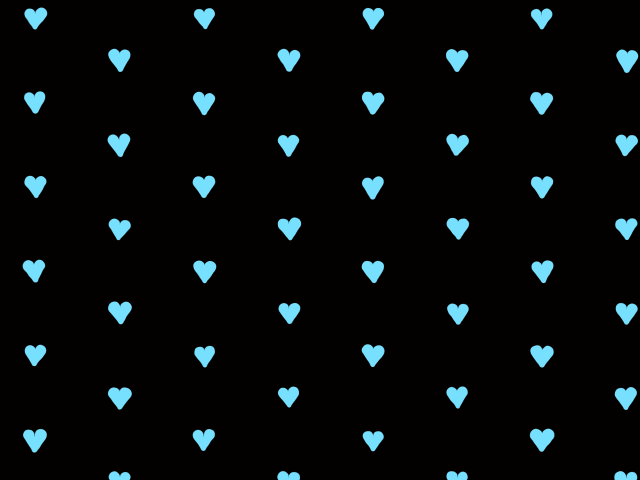
Give the GLSL for this pattern, as a WebGL 2 fragment shader.

```glsl
#version 300 es
precision highp float;

uniform vec2 u_resolution;
out vec4 fragColor;

vec2 hash2(vec2 p) {
    vec3 q = fract(vec3(p.xyx) * vec3(0.1031, 0.1030, 0.0973));
    q += dot(q, q.yzx + 33.33);
    return fract((q.xx + q.yz) * q.zy);
}

vec2 jitter(vec2 id, float seed) {
    return hash2(id + seed) * 2.0 - 1.0;
}

float gradientNoise(vec2 p) {
    vec2 i = floor(p), f = fract(p);
    vec2 u = f * f * f * (f * (f * 6.0 - 15.0) + 10.0);
    vec2 x = vec2(1.0, 0.0), y = vec2(0.0, 1.0);
    float bottom = mix(dot(jitter(i, 0.0), f), dot(jitter(i + x, 0.0), f - x), u.x);
    float top = mix(dot(jitter(i + y, 0.0), f - y), dot(jitter(i + 1.0, 0.0), f - 1.0), u.x);
    return mix(bottom, top, u.y);
}

// Distance to the hull of a circle at a and a smaller circle at b
float taperedCapsule(vec2 p, vec2 a, vec2 b, float ra, float rb) {
    float len = length(b - a);
    vec2 axis = (b - a) / len;
    p -= a;
    vec2 q = vec2(abs(p.x * axis.y - p.y * axis.x), dot(p, axis));
    float slope = (ra - rb) / len;
    float run = sqrt(1.0 - slope * slope);
    float along = dot(q, vec2(-slope, run));
    if (along < 0.0) return length(q) - ra;
    if (along > run * len) return length(q - vec2(0.0, len)) - rb;
    return dot(q, vec2(run, slope)) - ra;
}

float smoothMin(float a, float b, float k) {
    float h = max(k - abs(a - b), 0.0) / k;
    return min(a, b) - h * h * k * 0.25;
}

// Hand-cut heart, about one unit in half width, different for every id
float heart(vec2 p, vec2 id) {
    vec2 radius = 0.50 + 0.035 * jitter(id, 11.0);
    vec2 lift = 0.44 + 0.06 * jitter(id, 23.0);
    vec2 spread = 0.48 + 0.035 * jitter(id, 37.0);
    vec2 tip = vec2(0.0, -0.77) + vec2(0.09, 0.04) * jitter(id, 53.0);
    float tipRadius = 0.21 + 0.05 * jitter(id, 71.0).x;
    p += 0.06 * vec2(gradientNoise(p * 1.7 + id * 9.3),
                     gradientNoise(p * 1.7 + id * 9.3 + 40.5));
    float left = taperedCapsule(p, vec2(-spread.x, lift.x), tip, radius.x, tipRadius);
    float right = taperedCapsule(p, vec2(spread.y, lift.y), tip, radius.y, tipRadius);
    return smoothMin(left, right, 0.08);
}

void main() {
    // One unit is half a heart's width
    float pixel = 42.04 / u_resolution.y;
    vec2 p = gl_FragCoord.xy * pixel;

    // Columns of hearts, every second one dropped by half a step
    vec2 pitch = vec2(7.40, 7.38);
    p -= vec2(3.07, 3.50);
    float column = floor(p.x / pitch.x + 0.5);
    p.y += 0.5 * pitch.y * mod(column, 2.0);
    vec2 id = vec2(column, floor(p.y / pitch.y + 0.5));
    vec2 local = p - id * pitch;

    // Small shifts, tilts and size changes from heart to heart
    id += 5.0;
    local -= 0.06 * jitter(id, 91.0);
    vec2 vary = jitter(id, 107.0);
    float angle = 0.07 * vary.x;
    local = mat2(cos(angle), sin(angle), -sin(angle), cos(angle)) * local;
    float size = 0.99 + 0.05 * vary.y;
    float d = heart(local / size, id) * size;

    vec3 black = vec3(0.01, 0.0, 0.0);
    vec3 skyBlue = vec3(0.47, 0.88, 1.0);
    float cover = 1.0 - smoothstep(-0.7 * pixel, 0.7 * pixel, d);
    fragColor = vec4(mix(black, skyBlue, cover), 1.0);
}
```
